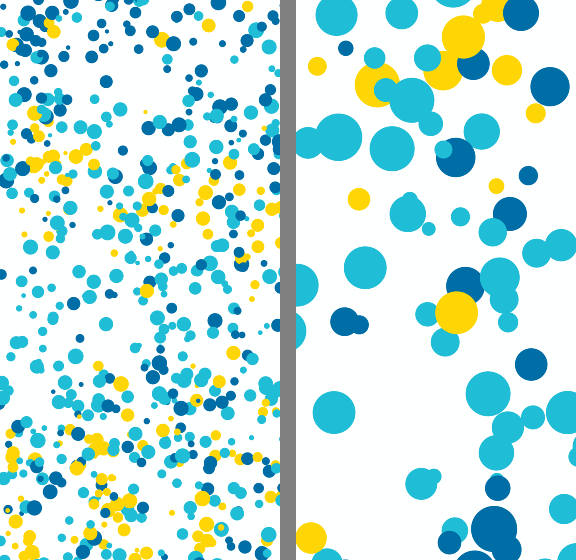
Left: the whole. Right: its middle third, enlarged.
Give the GLSL for this pattern, as a WebGL 2 fragment shader.

```glsl
#version 300 es
precision highp float;
// Confetti of cyan, blue and yellow discs on white, with yellow gathered in drifts.

#define CELLS 16.0        // grid cells across the canvas width
#define LAYERS 3          // overlapping grids of discs
#define DENSITY 0.385     // mean chance that a cell holds a disc
#define MIN_RADIUS 0.0075 // in canvas widths
#define MAX_RADIUS 0.0285
#define CLUMP_SCALE 7.0   // noise frequency of the clusters
#define CLUMPING 1.3      // contrast of the clusters
#define EDGE 1.0          // edge softness, in pixel widths

uniform vec2 u_resolution;
out vec4 fragColor;

const vec3 PAPER = vec3(0.995, 1.0, 1.0);
const vec3 CYAN = vec3(0.12, 0.74, 0.84);
const vec3 BLUE = vec3(0.0, 0.43, 0.65);
const vec3 YELLOW = vec3(1.0, 0.84, 0.02);

float hash(vec2 p) {
    return fract(sin(dot(p, vec2(127.1, 311.7))) * 43758.5453);
}

float noise(vec2 p) {
    vec2 i = floor(p), f = fract(p);
    f = f * f * (3.0 - 2.0 * f);
    float low = mix(hash(i), hash(i + vec2(1, 0)), f.x);
    float high = mix(hash(i + vec2(0, 1)), hash(i + vec2(1, 1)), f.x);
    return mix(low, high, f.y);
}

// Slanted drift above the middle; q runs from 0 to 1 on both axes.
float drift(vec2 q) {
    float d = (q.y - 0.71 + 0.15 * q.x) / 0.115;
    return exp(-d * d);
}

float lowerField(vec2 q) {
    return 1.0 - smoothstep(0.22, 0.38, q.y);
}

float discChance(vec2 q, vec2 p) {
    float region = 0.72 + 0.7 * drift(q) + 0.4 * lowerField(q);
    float clump = 1.0 + CLUMPING * (noise(p * CLUMP_SCALE + 31.0) - 0.5);
    return DENSITY * region * clump;
}

vec3 discColor(vec2 q, vec2 id) {
    float yellowShare = 0.04 + 0.46 * drift(q) + 0.3 * lowerField(q);
    float blueShare = mix(0.33, 0.62, smoothstep(0.6, 0.9, q.y));
    if (hash(id + 5.3) < yellowShare) return YELLOW;
    return hash(id + 9.1) < blueShare ? BLUE : CYAN;
}

void main() {
    vec2 p = gl_FragCoord.xy / u_resolution.x;
    float aspect = u_resolution.y / u_resolution.x;
    float soft = 0.5 * EDGE / u_resolution.x;
    vec3 color = PAPER;

    for (int layer = 0; layer < LAYERS; layer++) {
        float seed = float(layer) * 57.0;
        vec2 shift = vec2(0.37, 0.61) * float(layer);
        vec2 home = floor(p * CELLS + shift);

        // Discs may reach into the neighbouring cells.
        for (int y = -1; y <= 1; y++) {
            for (int x = -1; x <= 1; x++) {
                vec2 cell = home + vec2(x, y);
                vec2 id = cell + seed;
                vec2 jitter = vec2(hash(id + 1.7), hash(id + 3.9));
                vec2 center = (cell + jitter - shift) / CELLS;
                vec2 q = center / vec2(1.0, aspect);
                if (hash(id + 7.7) > discChance(q, center)) continue;

                float radius = mix(MIN_RADIUS, MAX_RADIUS, pow(hash(id + 11.3), 0.85));
                float cover = 1.0 - smoothstep(-soft, soft, length(p - center) - radius);
                color = mix(color, discColor(q, id), cover);
            }
        }
    }
    fragColor = vec4(color, 1.0);
}
```
